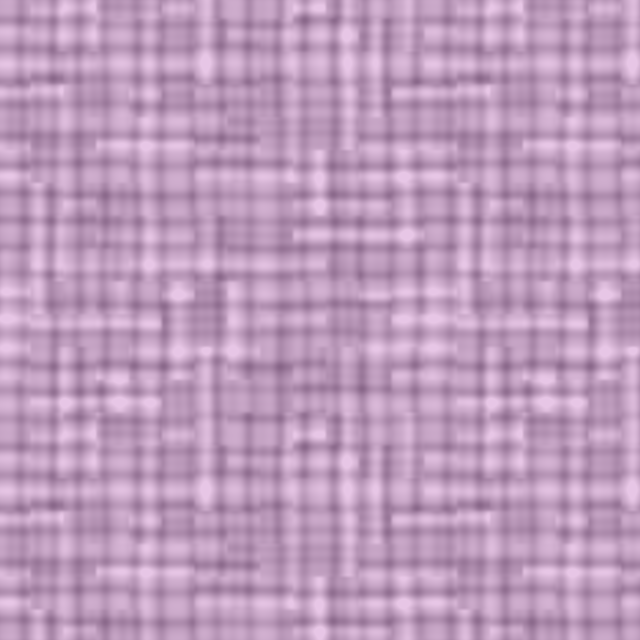
Write a three.js fragment shader that draws this texture.

```glsl
// Soft mauve woven cloth: two crossing sets of blurred threads shade a pale ground.
// Threads are one-dimensional cellular noise, jittered across the weave and
// redrawn in runs of a few cells along it; the whole cloth tiles.

varying vec2 vUv;

const float TAU = 6.2831853;
const float CELLS = 19.5;        // weave cells across the canvas
const float TILE = 13.0;         // cells before the cloth repeats
const float THREADS = 30.0;      // threads in one tile, dark and light in turn
const float THREAD_WIDTH = 0.42; // in thread spacings
const float THREAD_DEPTH = 0.14; // how strongly one thread darkens
const float GROUND = 0.804;      // brightness between threads

const vec3 SHADOW_MAUVE = vec3(0.62, 0.488, 0.62);
const vec3 LIGHT_MAUVE = vec3(0.85, 0.72, 0.845);

float hash(vec3 p) {
  p = fract(p * vec3(0.1031, 0.1130, 0.0973));
  p += dot(p, p.yzx + 33.33);
  return fract((p.x + p.y) * p.z);
}

// Whole-number index wrapped to the repeating tile.
float wrapIndex(float index, float period) {
  return floor(mod(index + 0.5, period));
}

// Number of the run that a bundle of two threads is in at a given row.
float runNumber(float bundle, float row, float seed) {
  float start = floor(TILE * hash(vec3(bundle, 3.0, seed)));
  float runLength = 1.2 + 2.4 * hash(vec3(bundle, 7.0, seed));
  return floor(wrapIndex(row + start, TILE) / runLength);
}

// Summed darkness of the threads near one position, within one row of cells.
float threadRow(float across, float row, float seed) {
  float position = across * THREADS / TILE;
  float darkness = 0.0;
  for (int i = -2; i <= 2; i++) {
    float index = floor(position) + float(i);
    float thread = wrapIndex(index, THREADS);
    float bundle = floor((thread + 0.5) * 0.5);
    float run = runNumber(bundle, row, seed);

    // Part of the jitter stays with the thread, part changes with the run.
    float fixedJitter = hash(vec3(thread, 11.0, seed)) - 0.5;
    float runJitter = hash(vec3(thread, run + 20.0, seed)) - 0.5;
    float center = index + 0.5 + 0.35 * fixedJitter + 0.4 * runJitter;

    // Odd threads are always dark, even ones range from light to dark.
    float strength = hash(vec3(thread, run + 40.0, seed));
    float isMain = mod(thread, 2.0);
    float weight = mix(mix(-0.8, 0.55, strength), mix(0.5, 1.0, strength), isMain);

    float d = (position - center) / THREAD_WIDTH;
    darkness += weight * exp(-d * d);
  }
  return darkness;
}

// One direction of the weave, with short soft steps where runs change.
float threadSet(float across, float along, float seed) {
  float row = floor(along);
  float step01 = smoothstep(0.86, 1.0, along - row);
  float bend = 0.015 * sin(TAU * along * 4.0 / TILE + seed);
  float here = threadRow(across + bend, row, seed);
  float next = threadRow(across + bend, row + 1.0, seed);
  return mix(here, next, step01);
}

vec3 clothColor(float brightness) {
  float level = (brightness - SHADOW_MAUVE.r) / (LIGHT_MAUVE.r - SHADOW_MAUVE.r);
  return mix(SHADOW_MAUVE, LIGHT_MAUVE, clamp(level, -0.5, 1.25));
}

void main() {
  vec2 weave = vUv * CELLS;
  float warp = threadSet(weave.x, weave.y, 5.0);
  float weft = threadSet(weave.y, weave.x, 17.0);
  float brightness = GROUND - THREAD_DEPTH * (warp + weft);
  gl_FragColor = vec4(clothColor(brightness), 1.0);
}
```
